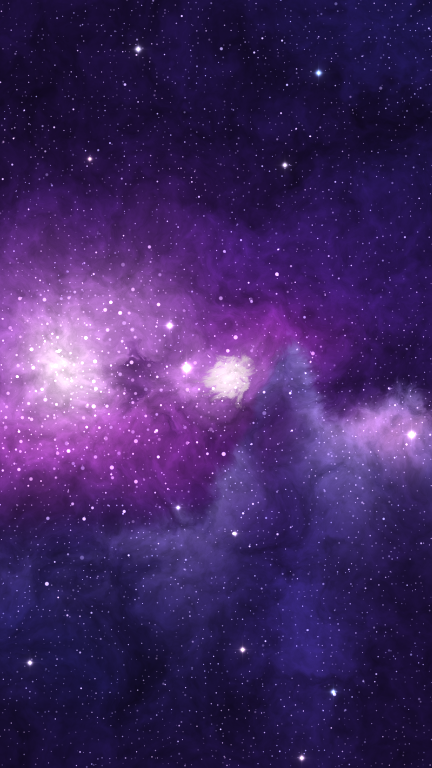
This texture is drawn by a Shadertoy shader. Its source:

```glsl
// Draws a violet nebula with two bright cores, a blue cloud bank and scattered stars.

// Colours
const vec3 NIGHT = vec3(0.085, 0.045, 0.18);
const vec3 INDIGO = vec3(0.16, 0.08, 0.34);
const vec3 NAVY = vec3(0.10, 0.11, 0.35);
const vec3 VIOLET = vec3(0.44, 0.15, 0.60);
const vec3 MAGENTA = vec3(0.58, 0.15, 0.62);
const vec3 DUST = vec3(0.24, 0.07, 0.34);
const vec3 LILAC = vec3(0.78, 0.50, 0.86);
const vec3 HAZE = vec3(0.62, 0.43, 0.70);
const vec3 WHITE = vec3(1.0, 0.90, 0.98);
const vec3 CLOUD_SHADE = vec3(0.16, 0.12, 0.37);
const vec3 CLOUD_LIGHT = vec3(0.54, 0.46, 0.78);
const vec3 ROSE = vec3(0.82, 0.55, 0.88);
// Places, in units of canvas height
const vec2 LEFT_CORE = vec2(0.083, 0.520);
const vec2 SMALL_CORE = vec2(0.296, 0.509);
const vec2 ROSE_STAR = vec2(0.536, 0.434);
const float CLOUD_DEPTH = 0.19;
// Flared stars: x, y, size
const int FLARES = 13;
const vec3 FLARE[FLARES] = vec3[](
    vec3(0.180, 0.936, 0.006), vec3(0.415, 0.905, 0.006), vec3(0.371, 0.785, 0.005), vec3(0.117, 0.793, 0.004),
    vec3(0.039, 0.137, 0.005), vec3(0.316, 0.154, 0.005), vec3(0.434, 0.099, 0.005), vec3(0.536, 0.434, 0.007),
    vec3(0.243, 0.521, 0.009), vec3(0.221, 0.576, 0.006), vec3(0.306, 0.305, 0.004), vec3(0.232, 0.339, 0.004),
    vec3(0.393, 0.013, 0.005));

float hash(vec2 p) {
    vec3 q = fract(vec3(p.xyx) * 0.1031);
    q += dot(q, q.yzx + 33.33);
    return fract((q.x + q.y) * q.z);
}
float noise(vec2 p) {
    vec2 i = floor(p), f = fract(p);
    f = f * f * (3.0 - 2.0 * f);
    return mix(mix(hash(i), hash(i + vec2(1, 0)), f.x),
               mix(hash(i + vec2(0, 1)), hash(i + vec2(1, 1)), f.x), f.y);
}
float fbm(vec2 p) {
    float sum = 0.0, weight = 0.5;
    for (int i = 0; i < 6; i++) {
        sum += weight * noise(p);
        p = mat2(1.6, 1.2, -1.2, 1.6) * p + 7.3;
        weight *= 0.55;
    }
    return sum * 0.92;
}
float glow(vec2 p, vec2 centre, vec2 spread) {
    vec2 q = (p - centre) / spread;
    return exp(-dot(q, q));
}
float bump(float x, float centre, float width) {
    float q = (x - centre) / width;
    return exp(-q * q);
}
// Upper outline of the cloud bank
float cloudTop(float x) {
    return 0.335 + 0.13 * smoothstep(0.22, 0.38, x) + 0.085 * bump(x, 0.368, 0.036)
         + 0.045 * bump(x, 0.537, 0.045) + 0.02 * bump(x, 0.10, 0.06);
}
// One jittered star per grid cell; share is the fraction of cells in use
float starLayer(vec2 p, float cells, float share, float radius, float pixel) {
    vec2 id = floor(p * cells);
    vec2 jitter = vec2(hash(id + 17.0), hash(id + 53.0));
    float d = length(p - (id + 0.2 + 0.6 * jitter) / cells);
    float size = radius * mix(0.4, 1.2, hash(id + 91.0));
    float light = mix(0.25, 1.0, pow(hash(id + 131.0), 2.0));
    return light * step(hash(id), share) * (1.0 - smoothstep(size - pixel, size + pixel, d));
}

void mainImage(out vec4 fragColor, in vec2 fragCoord) {
    vec2 p = fragCoord / iResolution.y;
    float pixel = 0.8 / iResolution.y;
    vec2 warp = vec2(fbm(p * 9.0), fbm(p * 9.0 + 31.0)) - 0.5;
    float broad = fbm(p * 6.0 + 1.5 * warp);
    float fine = fbm(p * 20.0 + 3.0 * warp + 11.0);
    float grain = fbm(p * 70.0 + 5.0 * warp) - 0.5;
    vec2 w = p + 0.06 * warp;
    // Night sky
    vec3 col = mix(NIGHT, INDIGO, 0.8 * glow(w, vec2(0.40, 0.62), vec2(0.28, 0.26)));
    col = mix(col, NAVY, 0.5 * broad * smoothstep(0.1, 0.55, p.x) * smoothstep(0.6, 0.85, p.y));
    col = mix(col, NAVY, 0.6 * glow(w, vec2(0.11, 0.19), vec2(0.19, 0.13)) * (0.3 + broad));
    // Violet gas and its magenta rims
    col = mix(col, VIOLET, 0.95 * glow(w, vec2(0.15, 0.55), vec2(0.25, 0.17)));
    col = mix(col, MAGENTA, 0.8 * glow(w, vec2(0.09, 0.435), vec2(0.19, 0.07)));
    col = mix(col, MAGENTA, 0.45 * glow(w, vec2(0.34, 0.565), vec2(0.09, 0.045)));
    col *= 0.5 + broad + 0.6 * (fine - 0.5);
    // Pale light of the left core
    col = mix(col, HAZE, 0.7 * glow(w, vec2(0.155, 0.60), vec2(0.08, 0.075)));
    col = mix(col, LILAC, min(1.0, glow(w, LEFT_CORE, vec2(0.14, 0.115)) * (0.5 + fine)));
    col = mix(col, WHITE, 0.9 * glow(w, LEFT_CORE, vec2(0.045, 0.065)));
    // Dust arcs curling below the small core
    vec2 arm = (w - SMALL_CORE) * vec2(0.85, 1.25);
    float arc = bump(length(arm), 0.105, 0.03) * smoothstep(0.06, -0.06, arm.x + arm.y);
    col = mix(col, DUST, 0.8 * arc * smoothstep(0.4, 0.6, fine));
    // Small core
    col = mix(col, LILAC, min(0.95, glow(w, vec2(0.277, 0.508), vec2(0.08, 0.052)) * (1.8 * fine)));
    float coreEdge = length(p - SMALL_CORE) + 0.06 * grain;
    col = mix(col, WHITE, 1.0 - smoothstep(0.012, 0.034, coreEdge));
    // Cloud bank, bright at the rim and thinning downwards
    float right = smoothstep(0.05, 0.42, p.x);
    float depth = cloudTop(p.x + 0.04 * warp.x) - p.y + 0.10 * warp.y + 0.08 * (fine - 0.5);
    float below = max(depth, 0.0) / CLOUD_DEPTH;
    float body = smoothstep(-0.01, mix(0.08, 0.025, right), depth) * exp(-below * below);
    float billow = smoothstep(0.30, 0.68, 0.4 * broad + 0.6 * fine);
    float lit = (0.25 + billow) * mix(0.4, 1.05, right) * exp(-1.1 * below);
    vec3 cloud = mix(CLOUD_SHADE, CLOUD_LIGHT, min(lit, 1.0));
    col = mix(col, cloud, body * mix(0.35 + 0.4 * billow, 0.92, right));
    col = mix(col, DUST, 0.55 * glow(w, vec2(0.362, 0.445), vec2(0.032, 0.055)));
    col = mix(col, CLOUD_SHADE * 1.5, 0.7 * billow * glow(w, vec2(0.40, 0.20), vec2(0.07, 0.16)));
    col = mix(col, ROSE, min(0.9, 1.5 * fine * glow(w, ROSE_STAR, vec2(0.085, 0.035))));
    col *= 1.0 + 0.55 * grain;
    // Scattered stars, crowded around the left core
    float crowd = glow(p, vec2(0.13, 0.49), vec2(0.18, 0.12));
    float stars = 0.8 * starLayer(p, 115.0, 0.5, 0.0007, pixel) + starLayer(p + 3.1, 55.0, 0.35, 0.0011, pixel)
        + starLayer(p + 7.7, 18.0, 0.28, 0.0017, pixel) + starLayer(p + 5.3, 60.0, 0.8 * crowd, 0.0022, pixel);
    col += stars * mix(vec3(0.75, 0.75, 1.0), vec3(1.0, 0.85, 0.95), noise(p * 40.0));
    // Flared stars
    for (int i = 0; i < FLARES; i++) {
        vec2 d = abs(p - FLARE[i].xy) / FLARE[i].z;
        float light = 1.2 * exp(-3.0 * dot(d, d)) + 0.2 * exp(-length(d))
            + 0.5 * (exp(-1.2 * d.x - 9.0 * d.y) + exp(-1.2 * d.y - 9.0 * d.x));
        col += light * mix(vec3(0.55, 0.75, 1.0), vec3(1.0, 0.8, 0.75), hash(vec2(i, 4)));
    }
    fragColor = vec4(clamp(col, 0.0, 1.0), 1.0);
}
```
